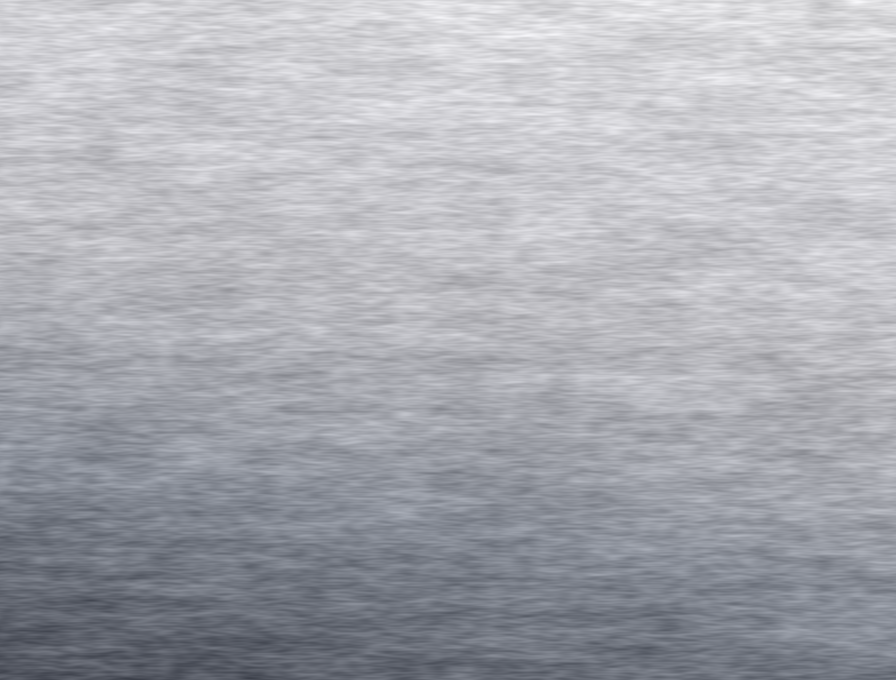
A WebGL 1 fragment shader for this texture:

```glsl
precision highp float;
// Brushed steel: a soft diagonal sheen from slate at the lower left to
// pale silver at the upper right, grained by octaves of gradient noise
// stretched into straight horizontal streaks, from broad to hair-fine.

uniform vec2 u_resolution;

// Random unit gradient for a lattice cell
vec2 cellGradient(vec2 cell) {
  vec3 p = fract(cell.xyx * vec3(0.1031, 0.1030, 0.0973));
  p += dot(p, p.yzx + 33.33);
  float angle = 6.28318 * fract((p.x + p.y) * p.z);
  return vec2(cos(angle), sin(angle));
}

float gradientNoise(vec2 p) {
  vec2 cell = floor(p);
  vec2 f = p - cell;
  vec2 blend = f * f * f * (f * (f * 6.0 - 15.0) + 10.0);
  vec2 e = vec2(0.0, 1.0);
  float a = dot(cellGradient(cell), f);
  float b = dot(cellGradient(cell + e.yx), f - e.yx);
  float c = dot(cellGradient(cell + e.xy), f - e.xy);
  float d = dot(cellGradient(cell + e.yy), f - e.yy);
  return mix(mix(a, b, blend.x), mix(c, d, blend.x), blend.y);
}

// Linear step, so that the tones follow each other without banding
float ramp(float from, float to, float x) {
  return clamp((x - from) / (to - from), 0.0, 1.0);
}

// Tones of the metal from shade to highlight
vec3 steelTone(float light) {
  vec3 tone = vec3(0.31, 0.325, 0.365);
  tone = mix(tone, vec3(0.45, 0.47, 0.51), ramp(-0.10, 0.11, light));
  tone = mix(tone, vec3(0.53, 0.55, 0.59), ramp(0.11, 0.22, light));
  tone = mix(tone, vec3(0.63, 0.64, 0.67), ramp(0.22, 0.37, light));
  tone = mix(tone, vec3(0.73, 0.73, 0.75), ramp(0.37, 0.56, light));
  tone = mix(tone, vec3(0.80, 0.80, 0.82), ramp(0.56, 0.80, light));
  return mix(tone, vec3(0.86, 0.86, 0.87), ramp(0.80, 1.10, light));
}

// Octaves of streaks; each is finer and a little shorter than the last
float brushedGrain(vec2 p) {
  float grain = 0.0;
  vec2 frequency = vec2(2.6, 13.0);
  for (int i = 0; i < 6; i++) {
    float octave = float(i);
    float strength = 0.048 + 0.007 * octave;
    grain += strength * gradientNoise(p * frequency + 17.3 * octave + 5.7);
    frequency *= vec2(1.72, 1.87);
  }
  return grain;
}

void main() {
  vec2 uv = gl_FragCoord.xy / u_resolution;
  vec2 p = gl_FragCoord.xy / u_resolution.y;

  // Slanted sheen with a faint cloudy drift
  float light = uv.y + 0.22 * (uv.x - 0.5);
  light += 0.03 * gradientNoise(p * vec2(1.7, 2.9) + 5.2);

  vec3 color = steelTone(light) + brushedGrain(p);
  gl_FragColor = vec4(clamp(color, 0.0, 1.0), 1.0);
}
```
